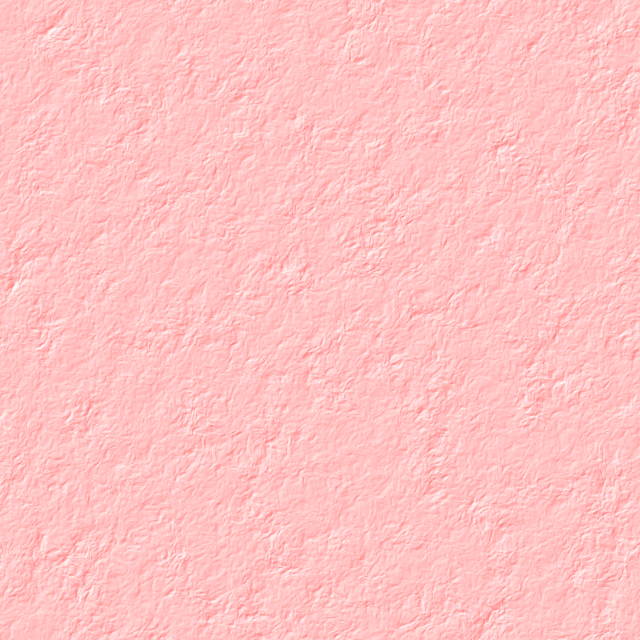
This texture is drawn by a Shadertoy shader. Its source:

```glsl
// Rough pink plaster: a wrinkled height field lit at a grazing angle from the
// upper left. Warped gradient noise and soft creases are summed by octaves, and
// the slope along the light sets the shade, stronger in scattered rough patches.

#define BASE_TONE 0.760     // green and blue level of flat plaster
#define RELIEF 0.071        // shade change per unit of slope
#define LIGHT_DIR vec2(-0.69, 0.724)
#define SAMPLE_STEP 0.0011  // half distance between the two height samples
#define STRETCH 1.1         // squeeze of the wrinkles along the light
#define COARSE_FREQ 22.0    // cells per canvas in the widest octave
#define BROAD_WARP 0.010
#define FINE_WARP 0.0046
#define PATCH_FREQ 11.0
#define CREASE_ROUNDING 0.003
#define SHADOW_BIAS 0.04    // how much deeper shadows are than lights

// Integer hash turned into a unit gradient vector.
vec2 gradientAt(ivec2 cell) {
    uint h = uint(cell.x) * 374761393u + uint(cell.y) * 668265263u;
    h = (h ^ (h >> 15)) * 2246822519u;
    h = (h ^ (h >> 13)) * 3266489917u;
    h ^= h >> 16;
    float angle = float(h & 65535u) * 6.2831853 / 65536.0;
    return vec2(cos(angle), sin(angle));
}

// Gradient noise, roughly -0.7 to 0.7.
float noise(vec2 p) {
    vec2 base = floor(p);
    vec2 f = p - base;
    ivec2 c = ivec2(base);
    vec2 u = f * f * f * (f * (f * 6.0 - 15.0) + 10.0);
    float a = dot(gradientAt(c), f);
    float b = dot(gradientAt(c + ivec2(1, 0)), f - vec2(1.0, 0.0));
    float d = dot(gradientAt(c + ivec2(0, 1)), f - vec2(0.0, 1.0));
    float e = dot(gradientAt(c + ivec2(1, 1)), f - vec2(1.0, 1.0));
    return mix(mix(a, b, u.x), mix(d, e, u.x), u.y);
}

vec2 noisePair(vec2 p) {
    return vec2(noise(p), noise(p + vec2(37.3, 71.9)));
}

// Height of the plaster; each octave is scaled to give a chosen slope.
float plasterHeight(vec2 p) {
    p += BROAD_WARP * noisePair(p * 17.0 + 5.2);
    p += FINE_WARP * noisePair(p * 60.0 + 90.7);

    // Axes along and across the light, so wrinkles run across it.
    vec2 across = vec2(LIGHT_DIR.y, -LIGHT_DIR.x);
    vec2 q = vec2(dot(p, LIGHT_DIR) * STRETCH, dot(p, across) / STRETCH);

    // Slope and share of folding per octave, from wide to fine.
    const float slopes[5] = float[5](0.28, 0.50, 0.84, 1.02, 0.50);
    const float folds[5] = float[5](0.15, 0.55, 0.6, 0.4, 0.0);
    const mat2 turn = mat2(0.8, 0.6, -0.6, 0.8);
    float height = 0.0;
    float freq = COARSE_FREQ;
    for (int i = 0; i < 5; i++) {
        float n = noise(q * freq + float(i) * 23.7);
        float crease = -sqrt(n * n + CREASE_ROUNDING);
        float layer = mix(n, crease, folds[i]) * (1.0 + 0.35 * folds[i]);
        height += slopes[i] / freq * layer;
        // A small turn per octave hides the lattice and keeps the direction.
        q = mix(q, turn * q, 0.3);
        freq *= 2.0;
    }
    return height;
}

void mainImage(out vec4 fragColor, in vec2 fragCoord) {
    vec2 uv = fragCoord / iResolution.y;

    // Slope toward the light.
    vec2 offset = LIGHT_DIR * SAMPLE_STEP;
    float slope = (plasterHeight(uv - offset) - plasterHeight(uv + offset))
                / (2.0 * SAMPLE_STEP);

    // Rough patches between calmer areas.
    float roughness = noise(uv * PATCH_FREQ + 13.1)
                    + 0.7 * noise(uv * PATCH_FREQ * 2.3 + 41.6);
    slope *= mix(0.74, 1.65, smoothstep(-0.35, 0.6, roughness));

    // Soft limit keeps the strongest edges from clipping.
    float shade = 3.8 * tanh(slope / 3.8);
    shade -= SHADOW_BIAS * (shade * shade - 0.7);
    float tone = clamp(BASE_TONE + RELIEF * shade, 0.0, 1.0);
    fragColor = vec4(1.0, tone, tone, 1.0);
}
```
